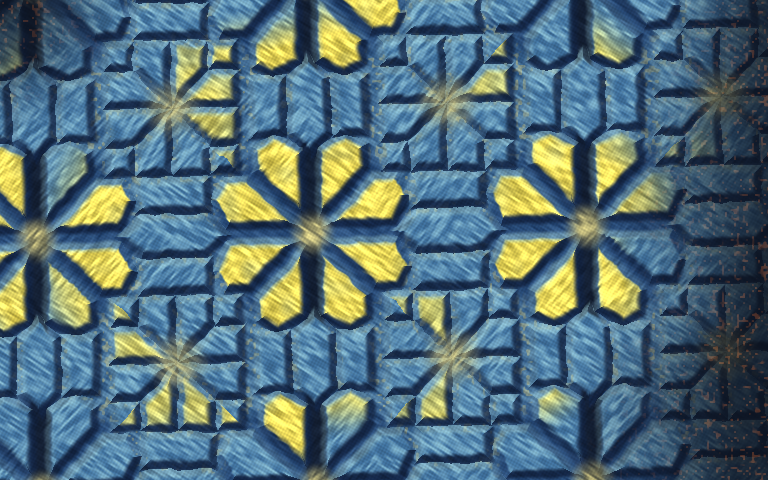
A Shadertoy shader for this pattern:

```glsl
// Painted relief of pressed glass: large and small eight-petal stars joined by bevelled bars.

const vec2 CELL = vec2(0.573, 0.531);
const vec2 STAR_ORIGIN = vec2(0.650, 0.515);
const float TILT = 0.022;
const vec3 BLUE = vec3(0.27, 0.48, 0.67);
const vec3 MIST = vec3(0.50, 0.66, 0.70);
const vec3 NAVY = vec3(0.08, 0.19, 0.38);
const vec3 INK = vec3(0.06, 0.09, 0.15);
const vec3 GOLD = vec3(0.72, 0.69, 0.46);
const vec3 YELLOW = vec3(0.93, 0.86, 0.36);

float hash21(vec2 p) {
    vec3 q = fract(p.xyx * 0.1031);
    q += dot(q, q.yzx + 33.33);
    return fract((q.x + q.y) * q.z);
}

float noise(vec2 p) {
    vec2 i = floor(p), f = fract(p);
    f = f * f * (3.0 - 2.0 * f);
    return mix(mix(hash21(i), hash21(i + vec2(1, 0)), f.x),
               mix(hash21(i + vec2(0, 1)), hash21(i + vec2(1, 1)), f.x), f.y);
}

mat2 rotation(float angle) {
    float c = cos(angle), s = sin(angle);
    return mat2(c, -s, s, c);
}

float box(vec2 p, vec2 halfSize) {
    vec2 d = abs(p) - halfSize;
    return max(d.x, d.y);
}

// Horizontal bar with pointed ends
float pointedBar(vec2 p, vec2 halfSize) {
    p = abs(p);
    return max(p.y - halfSize.y, (p.x + p.y - halfSize.x) * 0.707);
}

// One petal per octant, separated by spokes
float petals(vec2 p, float axisGap, float diagonalGap) {
    p = abs(p);
    float a = max(p.x, p.y), b = min(p.x, p.y);
    return max(axisGap - b, diagonalGap - (a - b) * 0.707);
}

float largeStar(vec2 p) {
    vec2 q = abs(p);
    float a = max(q.x, q.y), b = min(q.x, q.y);
    float rim = max((a - 0.5 * b - 0.160) * 0.894, (a + 0.55 * b - 0.2375) * 0.876);
    return max(max(rim, b - 0.110), petals(p, 0.022, 0.017));
}

float smallStar(vec2 p) {
    vec2 q = abs(p);
    float a = max(q.x, q.y), b = min(q.x, q.y);
    float star = max(max(a - 0.131, b - 0.068), petals(p, 0.011, 0.011));
    return min(star, box(q - 0.109, vec2(0.020)));
}

// A pointed bar flanked by two plain ones
float barGroup(vec2 p, vec2 pointed, vec2 plain, float offset) {
    return min(pointedBar(p, pointed), box(vec2(p.x, abs(p.y) - offset), plain));
}

vec2 repeatCell(vec2 p, vec2 shift) {
    return p - CELL * (floor(p / CELL - shift + 0.5) + shift);
}

// Distances: large star, small star, bars
vec3 panels(vec2 p) {
    float across = barGroup(repeatCell(p, vec2(0.5, 0)), vec2(0.101, 0.036), vec2(0.069, 0.028), 0.084);
    float upright = barGroup(repeatCell(p, vec2(0, 0.5)).yx, vec2(0.092, 0.036), vec2(0.055, 0.029), 0.086);
    return vec3(largeStar(repeatCell(p, vec2(0))), smallStar(repeatCell(p, vec2(0.5))), min(across, upright));
}

float nearest(vec3 d) { return min(d.x, min(d.y, d.z)); }

float petalHash(vec2 p, vec2 shift) {
    vec2 local = repeatCell(p, shift);
    float octant = floor(atan(local.y, local.x) * 1.27324) + 4.0;
    return hash21(round((p - local) / CELL * 2.0) * 9.0 + vec2(octant, 71.0 + octant * 3.0));
}

// Oblique bristle marks, switching direction in patches
float brush(vec2 p) {
    float one = noise(rotation(0.8) * p * vec2(45, 190));
    float two = noise(rotation(-0.6) * p * vec2(45, 190));
    return mix(one, two, smoothstep(0.35, 0.65, noise(p * 7.0))) - 0.5;
}

void mainImage(out vec4 fragColor, in vec2 fragCoord) {
    vec2 uv = fragCoord / iResolution.y;
    float stroke = brush(uv);
    vec2 wobble = vec2(noise(uv * 40.0), noise(uv * 40.0 + 57.0)) - 0.5;
    vec2 p = rotation(TILT) * (uv - STAR_ORIGIN) + wobble * 0.006 + stroke * 0.003;

    vec3 d = panels(p);
    float dist = nearest(d), h = 0.002;
    vec2 slope = vec2(nearest(panels(p + vec2(h, 0))), nearest(panels(p + vec2(0, h)))) - dist;
    float facing = dot(slope / max(length(slope), 1e-5), vec2(-0.45, 0.89));
    float inside = smoothstep(0.002, -0.002 - 1.0 / iResolution.y, dist);

    // Warm light fades outward and varies from petal to petal
    float reach = length((uv - vec2(0.68, 0.54)) * vec2(0.8, 1.1));
    float largeWarm = smoothstep(0.58, 0.46, reach + 0.26 * (petalHash(p, vec2(0)) - 0.5));
    float smallWarm = 0.75 * step(0.74, petalHash(p, vec2(0.5))) * smoothstep(0.75, 0.5, reach);
    float warm = d.x <= dist ? largeWarm : (d.y <= dist ? smallWarm : 0.0);
    warm *= 0.8 + 0.4 * noise(uv * 25.0);
    vec3 panel = mix(BLUE, MIST, clamp(0.25 + stroke * 1.1, 0.0, 1.0));
    panel = mix(panel, YELLOW + stroke * 0.15, clamp(warm, 0.0, 1.0));

    // Channels and dark spokes
    vec2 local = repeatCell(p, vec2(0)), corner = repeatCell(p, vec2(0.5));
    float r = length(local);
    float inStar = smoothstep(0.23, 0.18, r);
    vec3 channel = mix(mix(BLUE, MIST, 0.35 + stroke), NAVY, 0.3 + 0.4 * inStar);
    channel = mix(channel, INK, inStar * smoothstep(0.025, 0.014, abs(local.x)) * 0.85);
    channel = mix(channel, GOLD, 0.5 * smoothstep(0.6, 0.85, noise(uv * 130.0)) * (1.0 - inStar));
    vec3 color = mix(channel, panel, inside);

    // Bevels lit from above
    float bevel = smoothstep(0.015, 0.004, abs(dist - 0.003));
    color = mix(color, MIST * 1.1, bevel * max(facing, 0.0) * 0.6);
    color = mix(color, mix(NAVY, INK, 0.55), bevel * smoothstep(0.0, 0.6, -facing) * 0.9);

    // Pale star hubs
    float hub = max(smoothstep(0.055, 0.010, r), smoothstep(0.075, 0.005, length(corner)) * 0.85);
    color = mix(color, GOLD, hub * (0.85 + stroke * 0.5));

    // Canvas weave and worn dark edges
    vec2 weave = sin(rotation(0.3) * uv * 700.0);
    color *= 1.0 + stroke * 0.38 + 0.07 * weave.x * weave.y;
    float rightShade = smoothstep(1.25, 1.65, uv.x + 0.12 * (0.5 - uv.y) + 0.12 * (noise(uv * 5.0) - 0.5));
    float cornerShade = smoothstep(0.30, 0.0, length(uv - vec2(0, 1)));
    float shade = max(rightShade * 0.82, cornerShade * 0.75);
    color = mix(color, INK * 0.7, shade);
    color += vec3(0.30, 0.12, 0.02) * shade * smoothstep(0.68, 0.9, noise(uv * 160.0));
    fragColor = vec4(clamp(color, 0.0, 1.0), 1.0);
}
```
